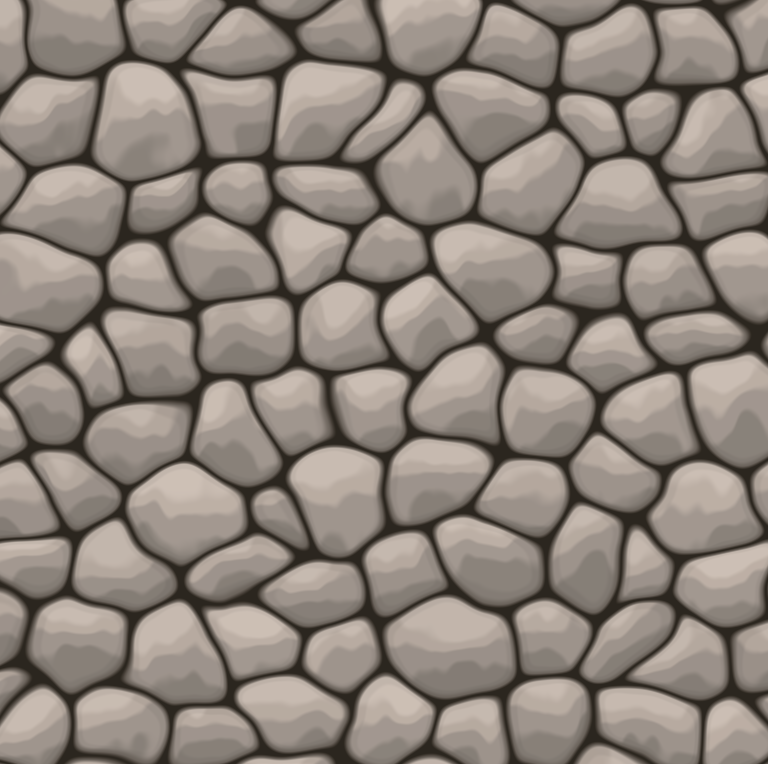
This texture is drawn by a Shadertoy shader. Its source:

```glsl
// Dry stone wall: rounded, irregular stones with dark joints between them.
// A weighted Voronoi diagram lays out the stones; blended edge distances round
// their corners, and the blended edge direction drives wavy cel-shaded bands.

const vec2  STONES       = vec2(8.7, 10.0); // stones across and up the canvas
const float JITTER       = 0.74;            // scatter of the stone centres
const float SIZE_SPREAD  = 0.26;            // difference between big and small
const float WARP         = 0.13;            // bend of the stone outlines
const float CORNER       = 16.0;            // higher is sharper corners
const float SOFTNESS     = 5.0;             // higher is flatter stone faces
const float RIPPLE       = 0.62;            // waviness of the shading bands
const vec2  LIGHT_DIR    = vec2(-0.22, 0.97);

const vec3 MORTAR = vec3(0.17, 0.15, 0.12);
const vec3 CRACK  = vec3(0.30, 0.27, 0.24);
const vec3 RIM    = vec3(0.42, 0.39, 0.36);
const vec3 SHADE  = vec3(0.53, 0.50, 0.47);
const vec3 FACE   = vec3(0.62, 0.58, 0.55);
const vec3 LIT    = vec3(0.72, 0.67, 0.63);
const vec3 GLOW   = vec3(0.78, 0.73, 0.69);

float hash(vec2 p) {
    return fract(sin(dot(p, vec2(127.1, 311.7))) * 43758.5453);
}

vec2 hash2(vec2 p) {
    return vec2(hash(p), hash(p + 57.3));
}

float noise(vec2 p) {
    vec2 i = floor(p), f = fract(p);
    f = f * f * (3.0 - 2.0 * f);
    return mix(mix(hash(i), hash(i + vec2(1, 0)), f.x),
               mix(hash(i + vec2(0, 1)), hash(i + vec2(1, 1)), f.x), f.y);
}

// Stone centre in xy, size weight in z; odd rows are shifted by half a stone
vec3 stone(vec2 cell) {
    vec2 jitter = (hash2(cell) - 0.5) * JITTER;
    vec2 shift = vec2(0.5 * mod(cell.y, 2.0), 0.0);
    return vec3(cell + 0.5 + shift + jitter, SIZE_SPREAD * hash(cell + 19.7));
}

// Cell of the stone that owns point p
vec2 owner(vec2 p) {
    vec2 base = floor(p), best = base;
    float nearest = 1e5;
    for (int y = -2; y <= 2; y++)
    for (int x = -2; x <= 2; x++) {
        vec2 cell = base + vec2(x, y);
        vec3 s = stone(cell);
        float d = dot(p - s.xy, p - s.xy) - s.z;
        if (d < nearest) { nearest = d; best = cell; }
    }
    return best;
}

// Rounded distance to the stone edge in x, soft outward direction in yz
vec3 outline(vec2 p, vec2 cell) {
    vec3 own = stone(cell);
    float ownPower = dot(p - own.xy, p - own.xy) - own.z;
    float sharpSum = 0.0, softSum = 0.0;
    vec2 outward = vec2(0.0);
    for (int y = -2; y <= 2; y++)
    for (int x = -2; x <= 2; x++) {
        if (x == 0 && y == 0) continue;
        vec3 s = stone(cell + vec2(x, y));
        vec2 across = s.xy - own.xy;
        float span = max(length(across), 0.01);
        float power = dot(p - s.xy, p - s.xy) - s.z;
        float edge = (power - ownPower) / (2.0 * span);
        float weight = exp(-SOFTNESS * edge);
        sharpSum += exp(-CORNER * edge);
        softSum += weight;
        outward += weight * across / span;
    }
    return vec3(-log(sharpSum) / CORNER, outward / softSum);
}

void mainImage(out vec4 fragColor, in vec2 fragCoord) {
    vec2 p = fragCoord / iResolution.y * STONES;

    // Bend the layout so that outlines are not straight
    vec2 bend = vec2(noise(p * 1.7 + 3.1), noise(p * 1.7 + 41.6)) - 0.5;
    vec2 q = p + 2.0 * WARP * bend;

    vec2 cell = owner(q);
    vec3 shape = outline(q, cell);
    float depth = shape.x;
    float lift = dot(shape.yz, LIGHT_DIR);

    // Wavy contours, different on every stone
    vec2 seed = hash2(cell + 7.9) * 60.0;
    float wave = noise(p * vec2(3.2, 1.4) + seed) - 0.5;
    wave += 0.4 * (noise(p * vec2(7.0, 3.0) + seed) - 0.5);
    float level = lift + RIPPLE * wave + 0.25 * (hash(cell + 3.3) - 0.5);

    // Bands from the shaded underside to the bright top
    vec3 color = mix(SHADE, FACE, smoothstep(-0.54, -0.36, level));
    color = mix(color, LIT, smoothstep(0.04, 0.19, level));
    color = mix(color, GLOW, smoothstep(0.36, 0.54, level));
    color *= mix(0.95, 1.0, smoothstep(0.10, 0.14, depth + 0.06 * wave));
    color *= 0.97 + 0.06 * hash(cell + 11.4);

    // Dark rim, wider underneath, then the joint
    float rimWidth = 0.085 - 0.02 * lift;
    color = mix(RIM, color, smoothstep(0.035, rimWidth, depth));
    color = mix(CRACK, color, smoothstep(0.018, 0.045, depth));
    color = mix(MORTAR, color, smoothstep(0.0, 0.028, depth));
    fragColor = vec4(color, 1.0);
}
```
